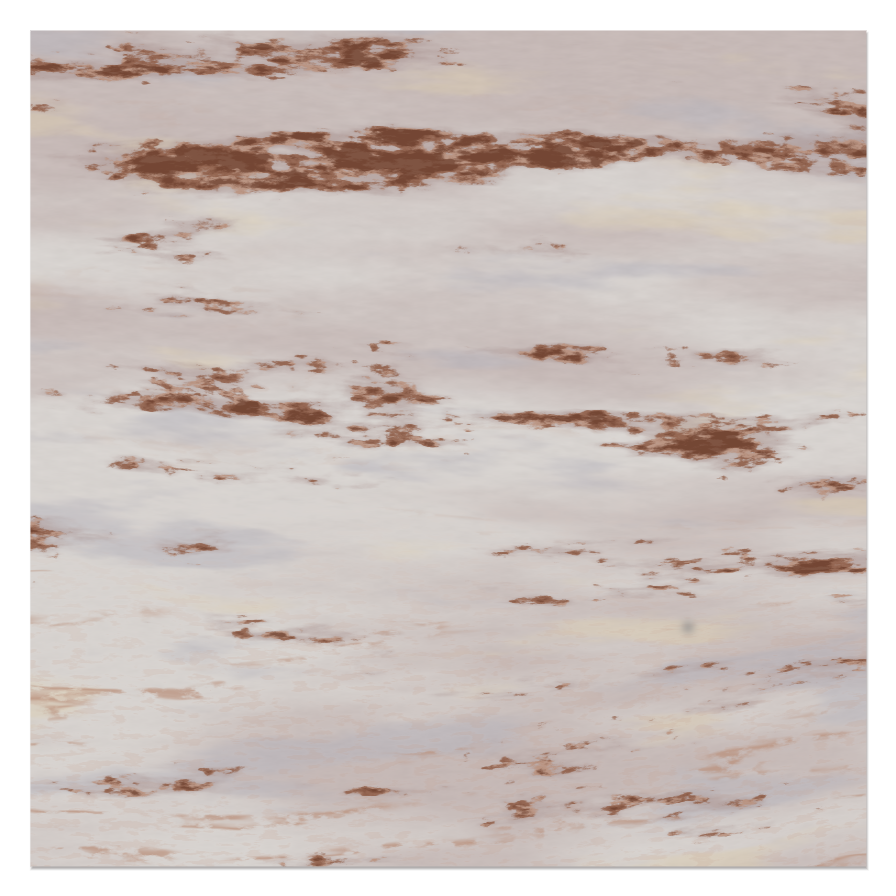
Give the GLSL for this texture, as a three.js fragment shader.

```glsl
varying vec2 vUv;

const vec3 PAPER = vec3(1.0);
const vec3 EDGE_SHADE = vec3(0.68, 0.67, 0.67);
const vec3 PALE = vec3(0.845, 0.828, 0.815);
const vec3 ROSE_GREY = vec3(0.775, 0.725, 0.715);
const vec3 CREAM = vec3(0.87, 0.81, 0.69);
const vec3 BLUE_GREY = vec3(0.72, 0.71, 0.74);
const vec3 MAUVE = vec3(0.68, 0.60, 0.59);
const vec3 TAN = vec3(0.73, 0.57, 0.49);
const vec3 RUST = vec3(0.56, 0.36, 0.27);
const vec3 DARK_RUST = vec3(0.40, 0.22, 0.15);

const vec2 SLAB_CENTRE = vec2(0.5005, 0.4995);
const float SLAB_HALF = 0.4665;
const float EDGE_SOFT = 0.001;
const vec2 SHADOW_SHIFT = vec2(0.001, -0.003);

const vec2 CLOUD_SCALE = vec2(2.2, 10.0);
const vec2 PATCH_SCALE = vec2(5.0, 27.0);
const vec2 GRAIN_SCALE = vec2(48.0, 110.0);
const vec2 VEIN_SCALE = vec2(1.6, 15.0);
const float WARP = 0.03;
const float ZONE_GAIN = 0.17;
const float CRUMBLE = 0.45;
const vec2 SMUDGE_POS = vec2(0.768, 0.30);

float hash(vec2 p) {
  return fract(sin(dot(p, vec2(127.1, 311.7))) * 43758.55);
}

float noise(vec2 p) {
  vec2 i = floor(p);
  vec2 f = fract(p);
  f = f * f * (3.0 - 2.0 * f);
  float low = mix(hash(i), hash(i + vec2(1.0, 0.0)), f.x);
  float high = mix(hash(i + vec2(0.0, 1.0)), hash(i + 1.0), f.x);
  return mix(low, high, f.y);
}

float fbm(vec2 p) {
  float sum = 0.0;
  float amp = 0.516;
  for (int i = 0; i < 5; i++) {
    sum += amp * noise(p);
    p = p * 2.03 + vec2(17.3, 9.1);
    amp *= 0.5;
  }
  return sum;
}

// Soft elliptical region
float zone(vec2 p, vec2 centre, vec2 size) {
  vec2 d = (p - centre) / size;
  return exp(-dot(d, d));
}

float square(vec2 p, float soft) {
  vec2 d = abs(p - SLAB_CENTRE);
  return 1.0 - smoothstep(-soft, soft, max(d.x, d.y) - SLAB_HALF);
}

// Where the rust gathers
float rustZone(vec2 p) {
  float z = zone(p, vec2(0.30, 0.94), vec2(0.30, 0.035));
  z += zone(p, vec2(0.72, 0.83), vec2(0.30, 0.045));
  z += zone(p, vec2(0.24, 0.82), vec2(0.25, 0.03));
  z += zone(p, vec2(0.62, 0.52), vec2(0.42, 0.032));
  z += zone(p, vec2(0.84, 0.60), vec2(0.14, 0.03));
  z += zone(p, vec2(0.04, 0.53), vec2(0.09, 0.035));
  return min(z, 1.0);
}

vec3 stone(vec2 p) {
  // Strata rise to the right below and dip slightly above
  float lower = 1.0 - smoothstep(0.2, 0.5, p.y);
  vec2 q = p;
  q.y += mix(0.03 * p.x, -0.06 * p.x * p.x, lower);
  q.y += WARP * (fbm(p * vec2(3.0, 6.0)) - 0.5);

  // Clouded ground
  float cloud = fbm(q * CLOUD_SCALE + 3.7);
  float tint = fbm(q * vec2(4.0, 18.0) + 41.0);
  float fine = fbm(q * vec2(60.0, 190.0) + 8.0);
  float rosy = 0.28 * smoothstep(0.74, 0.96, p.y) + 0.22 * (1.0 - smoothstep(0.05, 0.38, p.y));
  vec3 col = mix(PALE, ROSE_GREY, smoothstep(0.38, 0.80, cloud + rosy));
  col = mix(col, CREAM, 0.45 * smoothstep(0.62, 0.78, tint));
  col = mix(col, BLUE_GREY, 0.55 * smoothstep(0.40, 0.24, tint));
  col += 0.035 * (fine - 0.5);

  // Fine broken veins
  float grain = fbm(q * GRAIN_SCALE);
  float veinField = fbm(q * VEIN_SCALE + 23.0);
  float vein = 1.0 - smoothstep(0.0, 0.045, abs(veinField - 0.5));
  float broken = smoothstep(0.44, 0.64, fbm(q * vec2(6.0, 30.0) + 61.0));
  float veinArea = 0.15 + 0.85 * (1.0 - smoothstep(0.30, 0.42, p.y));
  float speckle = smoothstep(0.40, 0.62, grain);
  col = mix(col, TAN, 0.75 * vein * broken * veinArea * speckle);
  col = mix(col, TAN, 0.16 * lower * smoothstep(0.52, 0.68, fine));

  // Mauve stains with crumbling rust inside
  float area = rustZone(p);
  float body = fbm(q * PATCH_SCALE + 12.0) + ZONE_GAIN * area - 0.03;
  float field = body + CRUMBLE * (grain - 0.5);
  float stain = smoothstep(0.60, 0.76, body + 0.15 * (grain - 0.5));
  float rust = smoothstep(0.70, 0.77, field);
  float core = smoothstep(0.77, 0.86, field);
  col = mix(col, MAUVE, 0.6 * stain);
  col = mix(col, mix(TAN, RUST, smoothstep(0.35, 0.55, fine)), 0.85 * rust);
  col = mix(col, DARK_RUST, 0.7 * core);

  // Small grey smudge
  return mix(col, EDGE_SHADE * 0.85, 0.6 * zone(p, SMUDGE_POS, vec2(0.008)));
}

void main() {
  float shadow = square(vUv - SHADOW_SHIFT, 0.0025);
  vec3 col = mix(PAPER, EDGE_SHADE, shadow);
  col = mix(col, stone(vUv), square(vUv, EDGE_SOFT));
  gl_FragColor = vec4(col, 1.0);
}
```
